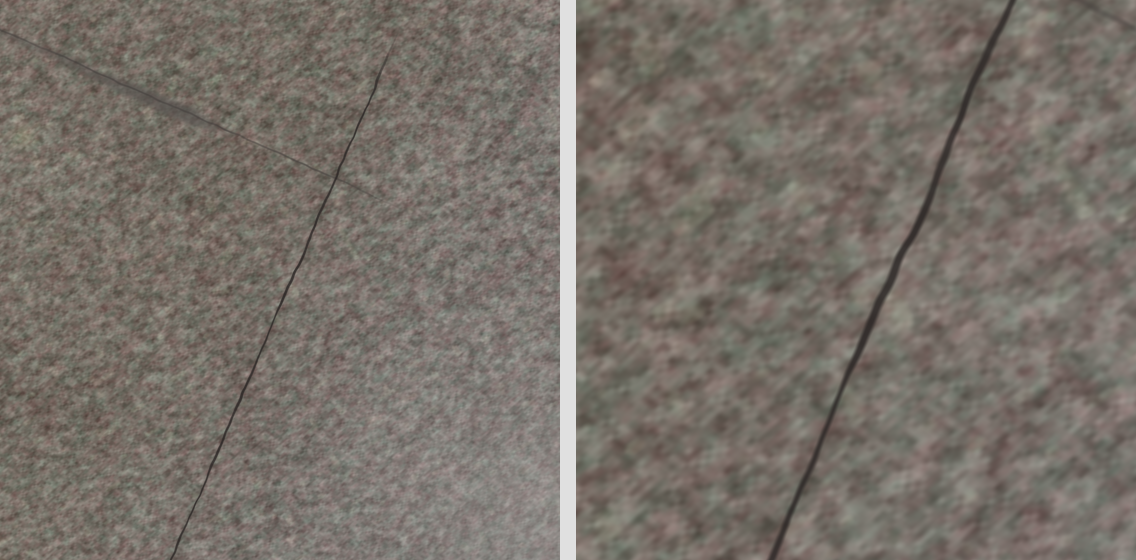
Left: the whole. Right: its middle third, enlarged.
This texture is drawn by a WebGL 1 fragment shader. Its source:

```glsl
precision highp float;
uniform vec2 u_resolution;

float hash(vec2 p) {
  vec3 q = fract(vec3(p.xyx) * 0.1031);
  q += dot(q, q.yzx + 33.33);
  return fract((q.x + q.y) * q.z);
}

float noise(vec2 p) {
  vec2 i = floor(p), f = fract(p);
  f = f * f * (3.0 - 2.0 * f);
  return mix(mix(hash(i), hash(i + vec2(1.0, 0.0)), f.x),
             mix(hash(i + vec2(0.0, 1.0)), hash(i + vec2(1.0, 1.0)), f.x), f.y);
}

// Speckle summed over octaves, centred on zero
float speckle(vec2 p) {
  float sum = 0.0, weight = 0.42;
  for (int i = 0; i < 3; i++) {
    sum += weight * (noise(p) - 0.5);
    p = mat2(0.8, 0.6, -0.6, 0.8) * p * 1.85 + 17.3;
    weight *= 0.92;
  }
  return sum;
}

// Soft-edged line coverage
float line(float d, float width, float blur) {
  return 1.0 - smoothstep(width - blur, width + blur, abs(d));
}

void main() {
  vec2 uv = gl_FragCoord.xy / u_resolution;

  // Signed distances to the two joints, slightly wavering
  float waver = 0.003 * (noise(uv * 24.0) - 0.5) + 0.002 * (noise(uv * 70.0) - 0.5);
  float steep = (uv.x - 0.306 - 0.43 * uv.y) * 0.919 + waver;
  float shallow = (uv.y - 0.948 + 0.446 * uv.x) * 0.913 + waver;

  // Broad tone: brown on the left, greyer on the right, sheen in the corner
  vec3 stone = mix(vec3(0.452, 0.422, 0.386), vec3(0.476, 0.452, 0.432),
                   smoothstep(-0.25, 0.35, steep + 0.2 * (0.5 - uv.y)));
  float sheen = 1.0 - smoothstep(0.0, 0.65, distance(uv, vec2(1.05, -0.05)));
  stone += vec3(0.085, 0.09, 0.098) * sheen;
  stone += 0.035 * (noise(uv * 7.0 + 3.0) - 0.5);

  // Grains stretched along a rising diagonal
  vec2 grainUv = mat2(0.87, -0.5, 0.5, 0.87) * uv * vec2(1.0);
  grainUv *= vec2(62.0, 88.0);
  float grain = speckle(grainUv);
  float tint = speckle(grainUv * 0.8 + 91.0);
  float contrast = mix(1.0, 0.6, sheen);
  stone += contrast * (grain * vec3(0.29, 0.305, 0.30) + tint * vec3(-0.075, 0.045, 0.015));

  // Sparse pale mineral flecks
  float fleck = smoothstep(0.74, 0.95, noise(grainUv * 0.9 + 40.0));
  stone += contrast * fleck * vec3(0.045, 0.05, 0.035);
  float patchGlow = exp(-2500.0 * dot(uv - vec2(0.042, 0.757), uv - vec2(0.042, 0.757)));
  stone += patchGlow * vec3(0.11, 0.12, 0.08);

  // Shallow joint: smudged shadow on the left, pale lip, fading to the right
  float smudge = smoothstep(0.02, 0.33, uv.x) * (1.0 - smoothstep(0.34, 0.42, uv.x));
  float shadow = line(shallow + 0.004, 0.006 + 0.008 * smudge, 0.007);
  stone = mix(stone, vec3(0.34, 0.32, 0.31),
              shadow * (0.35 + 0.3 * smudge) * (1.0 - smoothstep(0.33, 0.46, uv.x)));
  float lip = line(shallow - 0.007, 0.004, 0.004) * smoothstep(0.3, 0.42, uv.x);
  stone += 0.03 * lip * (1.0 - smoothstep(0.52, 0.62, uv.x));
  float wear = 0.6 + 0.4 * noise(uv * 30.0 + 8.0);
  float shallowInk = line(shallow, 0.0016, 0.0016) * wear;
  shallowInk *= 1.0 - smoothstep(0.58, 0.79, uv.x);
  stone = mix(stone, vec3(0.27, 0.25, 0.24), 0.7 * shallowInk);

  // Steep joint: crisp and dark, thinning out near the top
  float steepFade = 1.0 - smoothstep(0.82, 0.97, uv.y);
  float steepWidth = 0.0014 + 0.0011 * noise(vec2(uv.y * 28.0, 5.0));
  float steepInk = line(steep, steepWidth, 0.0015) * (0.65 + 0.35 * wear);
  stone = mix(stone, vec3(0.20, 0.18, 0.175), 0.9 * steepInk * steepFade);
  stone -= 0.025 * line(steep, 0.003, 0.004) * steepFade;

  gl_FragColor = vec4(clamp(stone, 0.0, 1.0), 1.0);
}
```
